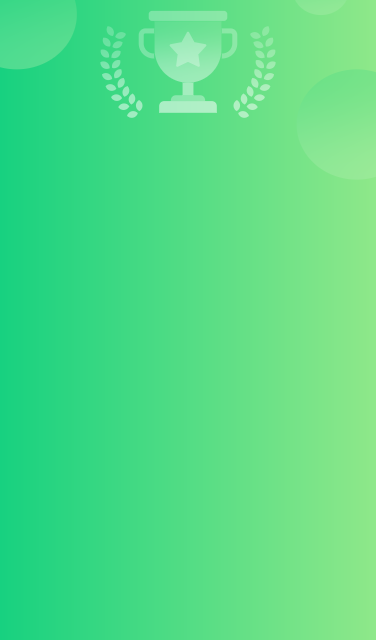
This background is drawn by a Shadertoy shader. Its source:

```glsl
// Green gradient backdrop with soft discs and a pale trophy between two laurel branches.

// Layout space: the canvas is 450 units wide, y runs down from the top edge.
float unitsPerPixel;

float cover(float d) { return clamp(0.5 - d / unitsPerPixel, 0.0, 1.0); }

void whiten(inout vec3 color, float d, float alpha) {
    color = mix(color, vec3(1.0), alpha * cover(d));
}

float box(vec2 p, vec2 halfSize, float radius) {
    vec2 q = abs(p) - halfSize + radius;
    return length(max(q, 0.0)) + min(max(q.x, q.y), 0.0) - radius;
}

// Five-pointed star, tip towards negative y
float star(vec2 p, float radius, float innerRatio) {
    float sector = 6.2831853 / 5.0;
    float angle = mod(atan(p.x, -p.y) + sector * 0.5, sector) - sector * 0.5;
    vec2 q = length(p) * vec2(cos(angle), abs(sin(angle)));
    vec2 tip = vec2(radius, 0.0);
    vec2 edge = radius * innerRatio * vec2(cos(sector * 0.5), sin(sector * 0.5)) - tip;
    vec2 w = q - tip;
    float d = length(w - edge * clamp(dot(w, edge) / dot(edge, edge), 0.0, 1.0));
    return d * sign(w.y * edge.x - w.x * edge.y) * -1.0;
}

// Pointed leaf, its long axis along y
float leaf(vec2 p) {
    return length(vec2(abs(p.x) + 3.6, p.y)) - 7.5;
}

// Nine pairs of leaves along a circular arc
float laurel(vec2 p) {
    float d = 1e3;
    for (int i = 0; i < 9; i++) {
        float angle = -0.40 + 0.165 * float(i);
        vec2 radial = vec2(cos(angle), sin(angle));
        vec2 forward = vec2(radial.y, -radial.x);
        for (float side = -1.0; side < 2.0; side += 2.0) {
            vec2 axis = normalize(radial * side + forward * 0.8);
            vec2 q = p - vec2(15.5, 70.0) - radial * (77.5 + 6.7 * side);
            d = min(d, leaf(vec2(dot(q, vec2(axis.y, -axis.x)), dot(q, axis))));
        }
    }
    return d;
}

// Slightly flattened disc, darker green above and paler below
void disc(inout vec3 color, vec2 p, vec2 radii) {
    vec2 q = p / radii;
    vec3 tint = mix(vec3(0.32, 0.86, 0.53), vec3(0.68, 0.93, 0.68),
                    smoothstep(-1.0, 1.0, q.y));
    color = mix(color, tint, 0.37 * cover((length(q) - 1.0) * radii.y));
}

void mainImage(out vec4 fragColor, in vec2 fragCoord) {
    unitsPerPixel = 450.0 / iResolution.x;
    vec2 p = vec2(fragCoord.x, iResolution.y - fragCoord.y) * unitsPerPixel;

    // Background
    vec3 color = mix(vec3(0.09, 0.82, 0.50), vec3(0.56, 0.91, 0.54), p.x / 450.0);
    disc(color, p - vec2(20.0, 17.0), vec2(72.0, 66.0));
    disc(color, p - vec2(384.0, -13.0), vec2(34.0, 31.0));
    disc(color, p - vec2(427.0, 149.0), vec2(72.0, 66.0));

    // Trophy and laurels mirror about the centre line
    vec2 m = vec2(abs(p.x - 225.0), p.y);
    whiten(color, laurel(m), mix(0.22, 0.50, smoothstep(30.0, 135.0, p.y)));

    // Handles: small upper and large lower corners
    float corner = m.y < 52.0 ? 5.0 : 15.0;
    float handle = abs(box(m - vec2(36.0, 52.0), vec2(20.0, 15.0), corner)) - 3.0;
    whiten(color, max(handle, 40.5 - m.x), 0.27);

    // Rim and bowl
    whiten(color, box(m - vec2(0.0, 19.0), vec2(47.0, 6.0), 4.0), 0.28);
    float bowl = length(vec2(m.x, max(m.y - 59.0, 0.0))) - 40.0;
    whiten(color, max(bowl, 25.5 - m.y), mix(0.11, 0.42, smoothstep(25.0, 99.0, p.y)));
    whiten(color, star(m - vec2(0.0, 61.0), 21.5, 0.53) - 1.5, 0.30);

    // Stem, foot and base
    whiten(color, box(m - vec2(0.0, 106.5), vec2(6.5, 7.5), 0.0), 0.47);
    whiten(color, max(box(m - vec2(0.0, 121.0), vec2(20.5, 7.0), 6.0), m.y - 121.0), 0.33);
    whiten(color, max(box(m - vec2(0.0, 131.0), vec2(34.5, 10.0), 6.0), m.y - 135.0), 0.53);

    fragColor = vec4(color, 1.0);
}
```
